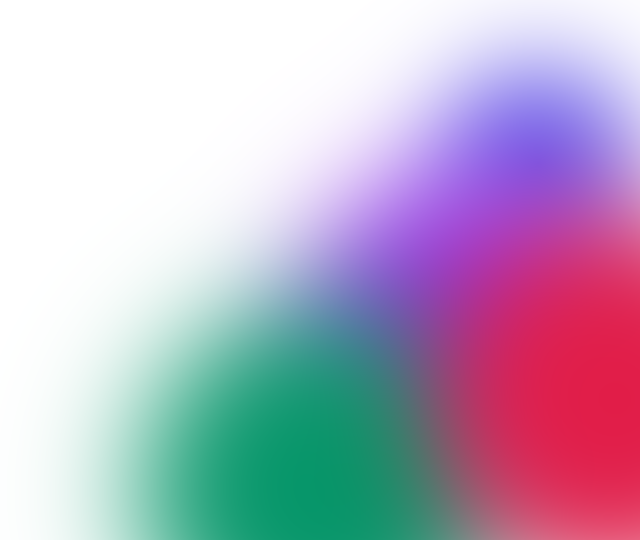
A WebGL 1 fragment shader for this background:

```glsl
precision highp float;

uniform vec2 u_resolution;

#define PAPER  vec3(1.000, 1.000, 1.000)
#define INDIGO vec3(0.310, 0.275, 0.898)
#define PURPLE vec3(0.576, 0.200, 0.918)
#define GREEN  vec3(0.020, 0.588, 0.412)
#define RED    vec3(0.882, 0.114, 0.282)

// Coverage of a blurred disc: a smooth fit to the Gaussian integral
float blurredDisc(vec2 p, vec2 center, float radius, float blur) {
    float z = clamp((length(p - center) - radius) / blur, -4.0, 4.0);
    return 1.0 / (1.0 + exp(1.6 * z + 0.07 * z * z * z));
}

void main() {
    // Canvas heights, origin at the lower left
    vec2 p = gl_FragCoord.xy / u_resolution.y;

    // Soft discs, painted from back to front
    vec3 color = PAPER;
    color = mix(color, INDIGO, 0.85 * blurredDisc(p, vec2(0.997, 0.698), 0.162, 0.096));
    color = mix(color, PURPLE, blurredDisc(p, vec2(0.858, 0.389), 0.280, 0.110));
    color = mix(color, GREEN, blurredDisc(p, vec2(0.600, 0.094), 0.325, 0.113));
    color = mix(color, RED, blurredDisc(p, vec2(1.143, 0.260), 0.317, 0.105));

    gl_FragColor = vec4(color, 1.0);
}
```
